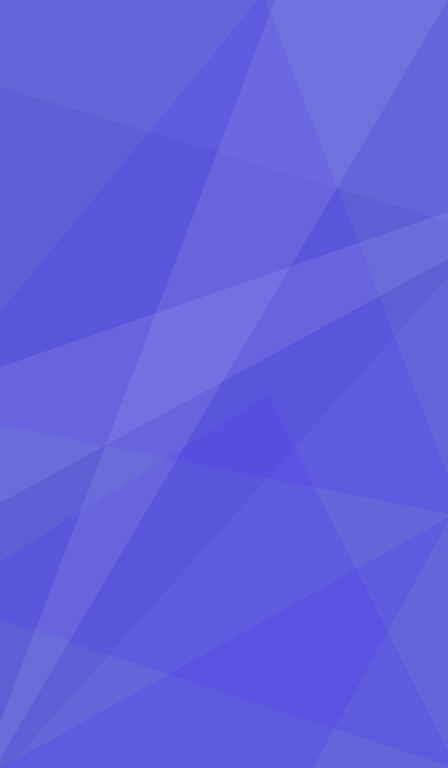
This background is drawn by a Shadertoy shader. Its source:

```glsl
// Overlapping translucent facets on a flat periwinkle ground: one dusky wedge,
// three indigo triangles and two pale beams. Every facet is an intersection
// of half planes, blended in turn with antialiased edges.

const vec3 GROUND = vec3(0.388, 0.400, 0.851);
const vec3 DUSK   = vec3(0.235, 0.235, 0.757);
const vec3 INDIGO = vec3(0.310, 0.227, 0.933);
const vec3 PALE   = vec3(1.0);

// Coverage of the half plane to the left of the line from a to b.
float leftOf(vec2 p, vec2 a, vec2 b) {
    vec2 along = (b - a) * iResolution.xy;
    vec2 toP = (p - a) * iResolution.xy;
    float dist = (along.x * toP.y - along.y * toP.x) / length(along);
    return clamp(dist + 0.5, 0.0, 1.0);
}

// Triangle with its corners in counterclockwise order.
float triangle(vec2 p, vec2 a, vec2 b, vec2 c) {
    return leftOf(p, a, b) * leftOf(p, b, c) * leftOf(p, c, a);
}

// Open-ended beam between two directed edges, each with the beam on its left.
float beam(vec2 p, vec2 a0, vec2 b0, vec2 a1, vec2 b1) {
    return leftOf(p, a0, b0) * leftOf(p, a1, b1);
}

// Lays a translucent tint over a colour.
vec3 glaze(vec3 base, vec3 tint, float opacity, float coverage) {
    return mix(base, tint, opacity * coverage);
}

void mainImage(out vec4 fragColor, in vec2 fragCoord) {
    vec2 p = fragCoord / iResolution.xy;
    vec3 color = GROUND;

    // Dusky wedge opening to the left
    float wedge = triangle(p, vec2(1.087, 0.696), vec2(-0.223, 0.926), vec2(-0.223, -0.156));
    color = glaze(color, DUSK, 0.15, wedge);

    // Indigo triangles: tall upper, middle, lower
    float upper = triangle(p, vec2(0.587, 1.008), vec2(-0.179, 0.467), vec2(1.036, 0.327));
    float middle = triangle(p, vec2(0.598, 0.486), vec2(-0.134, 0.220), vec2(1.020, -0.001));
    float lower = triangle(p, vec2(1.007, 0.328), vec2(-0.192, -0.063), vec2(0.638, -0.064));
    color = glaze(color, INDIGO, 0.25, upper);
    color = glaze(color, INDIGO, 0.25, middle);
    color = glaze(color, INDIGO, 0.25, lower);

    // Pale beams: steep, then shallow
    float steep = beam(p, vec2(0.614, 1.0), vec2(0.0, 0.059), vec2(0.0, 0.012), vec2(1.0, 1.0));
    float shallow = beam(p, vec2(1.0, 0.724), vec2(0.0, 0.522), vec2(0.0, 0.345), vec2(1.0, 0.663));
    color = glaze(color, PALE, 0.08, steep);
    color = glaze(color, PALE, 0.08, shallow);

    fragColor = vec4(color, 1.0);
}
```
